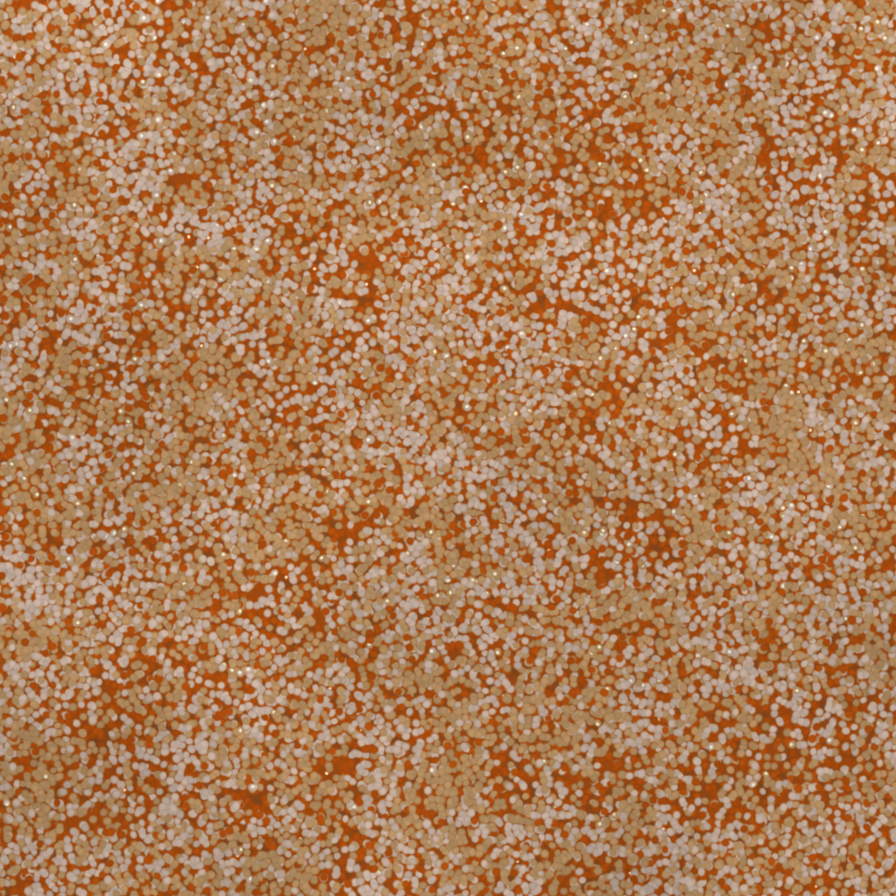
Write a three.js fragment shader that draws this texture.

```glsl
// Draws a bed of fine sand: white and tan grains scattered over orange ones, with a few glints.
varying vec2 vUv;

const float GRAINS_ACROSS = 81.0;
const int LAYERS = 6;
const int BED_LAYERS = 2;

const vec3 GAP = vec3(0.48, 0.26, 0.11);
const vec3 ORANGE = vec3(0.66, 0.29, 0.05);
const vec3 TAN = vec3(0.69, 0.54, 0.37);
const vec3 WHITE = vec3(0.75, 0.66, 0.60);
const vec3 GLINT = vec3(0.96, 0.94, 0.84);

float hash(vec2 p) {
  return fract(sin(dot(p, vec2(127.1, 311.7))) * 43758.5453);
}

vec2 hash2(vec2 p) {
  return vec2(hash(p), hash(p + 57.3));
}

float valueNoise(vec2 p) {
  vec2 cell = floor(p);
  vec2 f = fract(p);
  f = f * f * (3.0 - 2.0 * f);
  float low = mix(hash(cell), hash(cell + vec2(1.0, 0.0)), f.x);
  float high = mix(hash(cell + vec2(0.0, 1.0)), hash(cell + 1.0), f.x);
  return mix(low, high, f.y);
}

vec2 rotate(vec2 p, float angle) {
  float c = cos(angle);
  float s = sin(angle);
  return vec2(c * p.x - s * p.y, s * p.x + c * p.y);
}

// Uneven cover of the upper grains, so patches of the orange bed show through
float coverAt(vec2 uv) {
  float patches = 0.55 * valueNoise(uv * 34.0) + 0.45 * valueNoise(uv * 15.0 + 40.0);
  return clamp(0.76 + 1.1 * (patches - 0.5), 0.0, 1.0);
}

// Share of tan among the pale grains, so white ones gather in clumps
float tanAt(vec2 uv) {
  return clamp(0.56 + 0.8 * (valueNoise(uv * 24.0 + 90.0) - 0.5), 0.0, 1.0);
}

// Picks a mineral from a random value and the shares of orange and tan
vec3 grainColor(float pick, float orangeShare, float tanShare) {
  if (pick < orangeShare) return ORANGE;
  return pick < mix(orangeShare, 1.0, tanShare) ? TAN : WHITE;
}

// Lays one layer of soft, overlapping grains over the colour below
vec3 layGrains(vec3 below, vec2 uv, float angle, float offset, bool isBed, float orangeShare) {
  vec3 color = below;
  vec2 p = rotate(uv * GRAINS_ACROSS, angle) + offset;
  vec2 home = floor(p);
  for (int y = -1; y <= 1; y++) {
    for (int x = -1; x <= 1; x++) {
      vec2 cell = home + vec2(float(x), float(y));
      vec2 center = cell + 0.5 + 0.85 * (hash2(cell) - 0.5);
      vec2 d = rotate(p - center, 6.2832 * hash(cell + 23.1));
      d.x *= mix(1.0, 1.25, hash(cell + 31.7));
      float r = length(d) / mix(0.34, 0.42, hash(cell + 41.3));
      if (r > 1.35) continue;

      // Traits of the whole grain come from the place of its centre
      vec2 centerUv = rotate(center - offset, -angle) / GRAINS_ACROSS;
      if (!isBed && hash(cell + 11.9) > coverAt(centerUv)) continue;

      vec3 grain = grainColor(hash(cell + 71.7), orangeShare, tanAt(centerUv));
      grain *= mix(0.94, 1.06, hash(cell + 83.9));
      grain *= 1.03 - 0.09 * r * r;

      // Small specular spot, off the grain's centre
      float glintShare = isBed ? 0.0 : mix(0.004, 0.04, centerUv.y);
      float shiny = step(hash(cell + 97.1), glintShare);
      float spot = 1.0 - smoothstep(0.04, 0.27, length(d - vec2(0.08, 0.06)));
      grain = mix(grain, GLINT, 0.9 * shiny * spot);

      color = mix(color, grain, 1.0 - smoothstep(0.55, 1.35, r));
    }
  }
  return color;
}

void main() {
  vec3 color = mix(GAP, ORANGE, valueNoise(vUv * 75.0));
  for (int i = 0; i < LAYERS; i++) {
    float layer = float(i);
    bool isBed = i < BED_LAYERS;
    float orangeShare = isBed ? 0.78 : 0.10;
    color = layGrains(color, vUv, 0.4 + 1.1 * layer, 19.37 * layer, isBed, orangeShare);
  }

  // Broad shading, and light that falls off slightly toward the bottom
  color *= mix(0.95, 1.05, valueNoise(vUv * 7.0 + 13.0));
  color *= mix(0.97, 1.03, vUv.y);
  gl_FragColor = vec4(color, 1.0);
}
```
